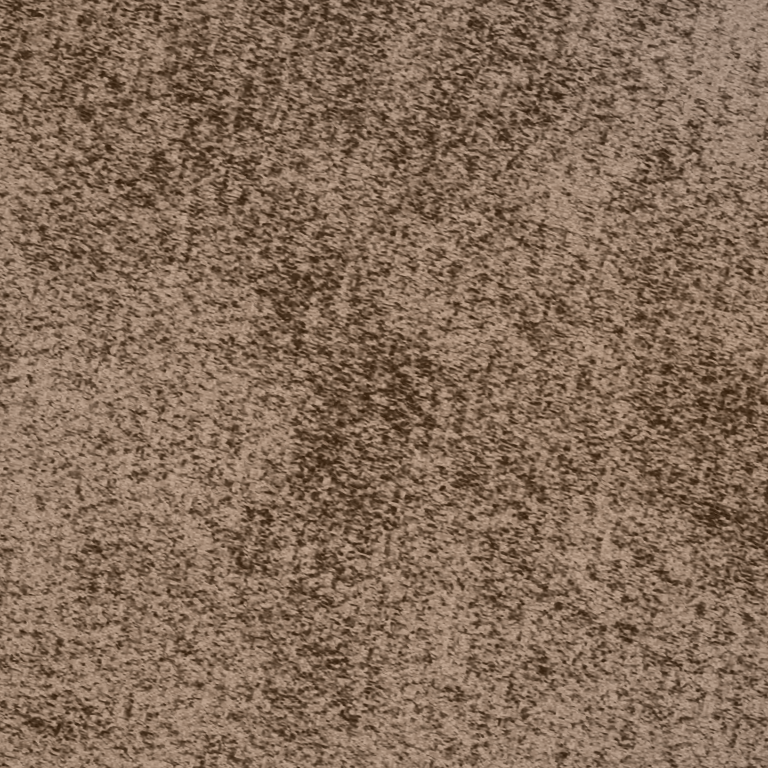
This texture is drawn by a three.js fragment shader. Its source:

```glsl
varying vec2 vUv;

const vec3 DARK_PILE = vec3(0.245, 0.168, 0.102);
const vec3 LIGHT_PILE = vec3(0.665, 0.566, 0.490);
const vec3 WARM_TINT = vec3(0.008, 0.0, -0.010);
const float SLANT = 0.2;

float hash(vec2 cell) {
  return fract(sin(dot(cell, vec2(127.1, 311.7))) * 43758.5453);
}

// Cell values joined over a band; blend 1.0 is smooth noise, small is blocky
float cellNoise(vec2 p, float blend) {
  vec2 cell = floor(p);
  vec2 w = smoothstep(0.5 - 0.5 * blend, 0.5 + 0.5 * blend, fract(p));
  float low = mix(hash(cell), hash(cell + vec2(1.0, 0.0)), w.x);
  float high = mix(hash(cell + vec2(0.0, 1.0)), hash(cell + vec2(1.0, 1.0)), w.x);
  return mix(low, high, w.y);
}

float noise(vec2 p) {
  return cellNoise(p, 1.0);
}

vec2 rotate(vec2 p, float angle) {
  float c = cos(angle);
  float s = sin(angle);
  return vec2(c * p.x - s * p.y, s * p.x + c * p.y);
}

// Worn clouds, from broad stains down to small clumps
float clouds(vec2 p) {
  float sum = 0.0;
  float total = 0.0;
  float weight = 1.0;
  float scale = 4.3;
  for (int i = 0; i < 5; i++) {
    vec2 q = rotate(p, float(i) * 0.6) * scale + float(i) * 23.7;
    sum += weight * noise(q);
    total += weight;
    weight *= 0.95;
    scale *= 2.1;
  }
  return sum / total;
}

// Rectangular blocks with frayed seams
float blocks(vec2 p, vec2 size, float fray) {
  vec2 wobble = vec2(noise(p * 90.0), noise(p * 90.0 + 41.0)) - 0.5;
  return cellNoise((p + fray * wobble) / size + vec2(0.72, 0.32), 0.03);
}

// Short tufts lying across the weave
float tufts(vec2 p, float slant) {
  vec2 warp = vec2(noise(p * 95.0 + 5.0), noise(p * 95.0 + 29.0)) - 0.5;
  vec2 q = rotate(p + 0.003 * warp, slant);
  float coarse = noise(q * vec2(140.0, 235.0) + 13.0);
  float fine = noise(rotate(q, 0.5 * slant) * vec2(245.0, 400.0) + 71.0);
  return 0.5 * coarse + 0.5 * fine;
}

void main() {
  // Share of dark yarn at this place
  float cover = 0.405 + 0.68 * (clouds(vUv) - 0.5);
  cover += 0.10 * (blocks(vUv, vec2(0.49, 0.245), 0.012) - 0.5);

  // Dark tufts show through where they fall under the cover
  float dark = smoothstep(-0.31, 0.31, cover - tufts(vUv, SLANT));
  vec3 color = mix(LIGHT_PILE, DARK_PILE, dark);

  // Fine fibre grain, stronger on the light yarn
  float grain = noise(rotate(vUv, SLANT) * vec2(310.0, 450.0) + 3.0) - 0.5;
  color += grain * mix(0.20, 0.12, dark);

  // Slow drift of warmth and soft falloff to the corners
  color += WARM_TINT * (2.0 * noise(vUv * 2.0 + 6.0) - 1.0);
  vec2 offset = vUv - 0.5;
  color *= 1.02 - 0.12 * dot(offset, offset);

  gl_FragColor = vec4(clamp(color, 0.0, 1.0), 1.0);
}
```
